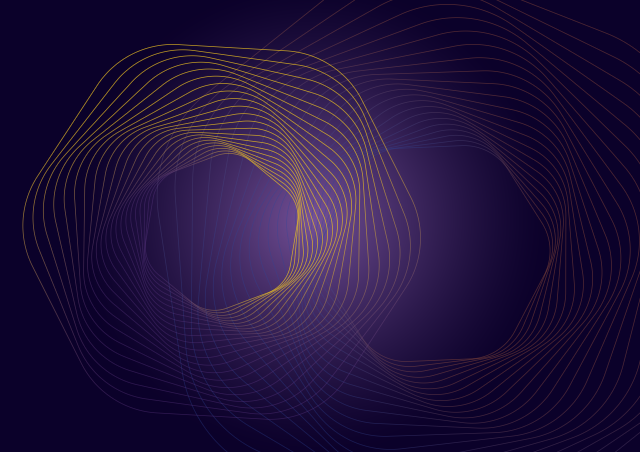
Write a WebGL 2 fragment shader that draws this background.

```glsl
#version 300 es
precision highp float;
// Two twisting families of rounded hexagon outlines over a violet glow on deep indigo.
uniform vec2 u_resolution;
out vec4 outColor;

const int RINGS = 22;

mat2 rotate(float angle) {
  float c = cos(angle), s = sin(angle);
  return mat2(c, s, -s, c);
}

// Signed distance to a hexagon with rounded corners and one side facing +x
float roundedHexagon(vec2 p, float apothem) {
  float corner = 0.49 * apothem;
  float side = apothem - corner;
  float sector = radians(60.0);
  float a = mod(atan(p.y, p.x) + 0.5 * sector, sector) - 0.5 * sector;
  vec2 q = length(p) * vec2(cos(a), abs(sin(a)));
  vec2 e = q - vec2(side, min(q.y, side * 0.57735));
  return (e.x > 0.0 ? length(e) : e.x) - corner;
}

// Share of a pixel covered by a thin line at distance d
float lineCoverage(float d, float width, float pixel) {
  float low = max(d - 0.5 * pixel, -0.5 * width);
  float high = min(d + 0.5 * pixel, 0.5 * width);
  return clamp((high - low) / pixel, 0.0, 1.0);
}

// Nested outlines that turn clockwise and crowd inward; their gradient turns with them
vec3 drawRings(vec3 base, vec2 p, float outer, float inner, float startAngle,
               float lightAngle, vec4 lit, vec4 shaded, float pixel) {
  for (int i = 0; i < RINGS; i++) {
    float t = float(i) / float(RINGS - 1);
    float apothem = mix(outer, inner, t * (5.0 - 2.0 * t) / 3.0);
    float turn = -96.2 * t;
    vec2 local = rotate(-radians(startAngle + turn)) * p;
    float line = lineCoverage(roundedHexagon(local, apothem), 0.0016, pixel);
    float angle = radians(lightAngle + turn);
    float light = dot(p, vec2(cos(angle), sin(angle))) / apothem;
    vec4 ink = mix(shaded, lit, smoothstep(-1.0, 0.8, light));
    base = mix(base, ink.rgb, ink.a * line);
  }
  return base;
}

void main() {
  float pixel = 1.0 / u_resolution.y;
  vec2 p = gl_FragCoord.xy * pixel;
  p.x += 0.5 * (1.417 - u_resolution.x * pixel);

  // Indigo ground with a soft violet glow
  float glow = pow(max(1.0 - length(p - vec2(0.692, 0.515)) / 0.52, 0.0), 1.35);
  vec3 color = mix(vec3(0.045, 0.003, 0.165), vec3(0.46, 0.32, 0.60), glow);

  // Large copper and blue rings on the right
  vec4 copper = vec4(0.76, 0.41, 0.25, 0.38);
  vec4 blue = vec4(0.17, 0.27, 0.60, 0.40);
  color = drawRings(color, p - vec2(0.963, 0.439), 0.592, 0.236, 68.6, 58.0,
                    copper, blue, pixel);

  // Golden rings on the left, fading to purple
  vec4 gold = vec4(0.92, 0.75, 0.13, 0.82);
  vec4 purple = vec4(0.37, 0.22, 0.53, 0.42);
  color = drawRings(color, p - vec2(0.491, 0.487), 0.408, 0.162, 86.7, 98.0,
                    gold, purple, pixel);

  outColor = vec4(color, 1.0);
}
```
